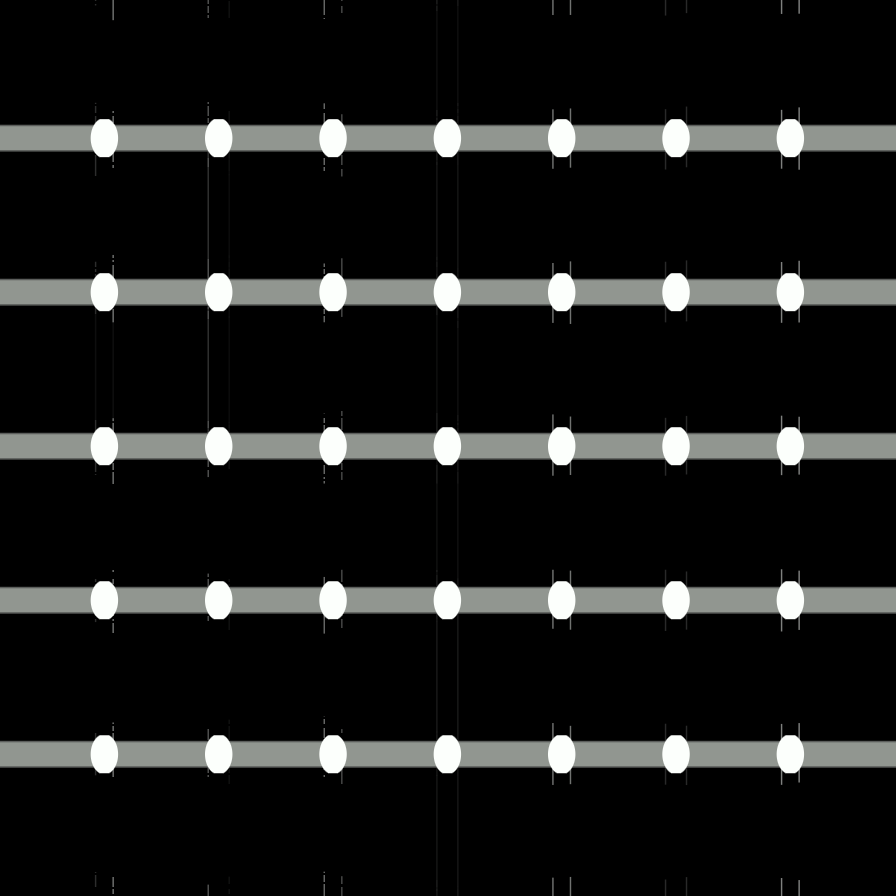
Reproduce this pattern procedurally as a WebGL 2 fragment shader.

```glsl
#version 300 es
precision highp float;
// Five grey bars crossed by seven columns of white oval dots, with worn hairlines beside the dots.

uniform vec2 u_resolution;
out vec4 fragColor;

// Layout, in canvas units
const vec2 COUNT = vec2(7.0, 5.0);
const vec2 PITCH = vec2(0.1276, 0.1719);
const vec2 FIRST = vec2(0.1165, 0.1582);
const float BAR_HALF = 0.0150;
const float BAR_EDGE = 0.0017;
const vec2 DOT_RADIUS = vec2(0.0153, 0.0225);
const float DOT_CUT = 0.0212;

// Hairlines: offset on even and odd columns, half width, reach from the row
const vec2 HAIR_OFFSET = vec2(0.0098, 0.0117);
const float HAIR_HALF = 0.0008;
const float HAIR_REACH = 0.0335;
const float WEAR_STEP = 0.0026;

// Strength of the left and right hairline of each column
const vec2 HAIR_STRENGTH[7] = vec2[7](
    vec2(0.22, 0.55), vec2(0.40, 0.08), vec2(0.50, 0.35), vec2(0.14, 0.12),
    vec2(0.55, 0.55), vec2(0.20, 0.20), vec2(0.62, 0.62));

// Colours
const vec3 BLACK = vec3(0.0);
const vec3 BAR_GREY = vec3(0.57, 0.59, 0.565);
const vec3 EDGE_GREY = vec3(0.36, 0.37, 0.36);
const vec3 HAIR_GREY = vec3(0.80, 0.81, 0.80);
const vec3 WHITE = vec3(0.99, 1.0, 0.99);

float hash(vec2 p) {
    return fract(sin(dot(p, vec2(127.1, 311.7))) * 43758.5453);
}

// Antialiased coverage of a signed distance
float cover(float d, float pixel) {
    return clamp(0.5 - d / pixel, 0.0, 1.0);
}

float dotDistance(vec2 p) {
    float oval = (length(p / DOT_RADIUS) - 1.0) * DOT_RADIUS.x;
    return max(oval, abs(p.y) - DOT_CUT);
}

// Broken ticks near each row, plus faint long lines in a few columns
float hairline(vec2 p, vec2 cell, float y, float pixel) {
    int column = int(clamp(cell.x, 0.0, COUNT.x - 1.0));
    float odd = mod(cell.x, 2.0);
    float side = step(0.0, p.x);
    float strength = mix(HAIR_STRENGTH[column].x, HAIR_STRENGTH[column].y, side);
    float line = cover(abs(abs(p.x) - mix(HAIR_OFFSET.x, HAIR_OFFSET.y, odd)) - HAIR_HALF, pixel);

    // Reach varies more on the left of the canvas
    float h = hash(cell * 3.0 + vec2(side, step(0.0, p.y)));
    float reach = HAIR_REACH + (h - 0.5) * (column < 4 ? 0.020 : 0.004);
    float tick = cover(abs(p.y) - reach, pixel);
    float speck = hash(vec2(cell.x + side * 9.0, floor(y / WEAR_STEP)));
    float worn = column < 4 ? step(0.25, speck) : 1.0;

    float gap = floor((y - FIRST.y) / PITCH.y);
    float longLine = 0.0;
    if (column == 1 && gap > 1.5 && gap < 3.5) longLine = mix(0.24, 0.06, side);
    if (column == 3) longLine = 0.07 + 0.06 * hash(vec2(gap, 5.0));
    if (column == 0 && gap == 2.0) longLine = 0.07;
    return line * max(strength * tick * worn, longLine);
}

void main() {
    vec2 uv = gl_FragCoord.xy / u_resolution;
    float pixel = 1.0 / min(u_resolution.x, u_resolution.y);

    // Nearest crossing of bar and column
    vec2 cell = round((uv - FIRST) / PITCH);
    vec2 p = uv - FIRST - cell * PITCH;
    float inColumn = step(0.0, cell.x) * step(cell.x, COUNT.x - 1.0);
    float inRow = step(0.0, cell.y) * step(cell.y, COUNT.y - 1.0);

    // Ground and hairlines
    vec3 color = mix(BLACK, HAIR_GREY, hairline(p, cell, uv.y, pixel) * inColumn);

    // Bar with darker rims
    float bar = abs(p.y) - BAR_HALF;
    vec3 barColor = mix(EDGE_GREY, BAR_GREY, cover(bar + BAR_EDGE, pixel));
    color = mix(color, barColor, cover(bar, pixel) * inRow);

    // Dot
    color = mix(color, WHITE, cover(dotDistance(p), pixel) * inColumn * inRow);
    fragColor = vec4(color, 1.0);
}
```
